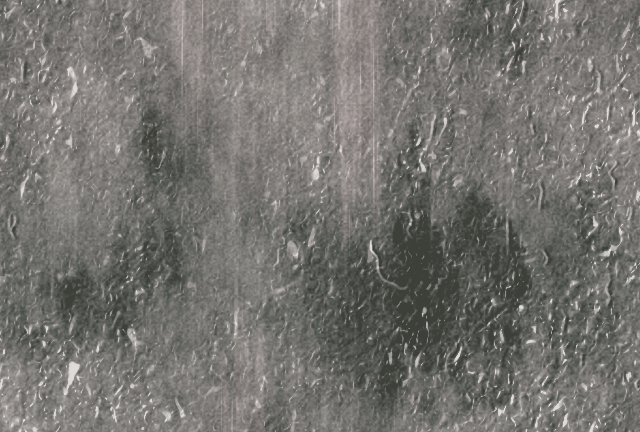
A Shadertoy shader for this texture:

```glsl
// Weathered grey metal: mottled tone with ragged dark stains, brushed vertical
// bands and scratches, and an embossed crust that catches small bright glints.
// One tone value is summed from these layers and mapped through a colour ramp.

const vec3 RAMP[6] = vec3[6](
  vec3(0.24, 0.25, 0.22), vec3(0.37, 0.38, 0.36), vec3(0.46, 0.45, 0.44),
  vec3(0.54, 0.53, 0.51), vec3(0.63, 0.61, 0.60), vec3(0.87, 0.86, 0.85));
const vec3 WARM_TINT = vec3(0.009, -0.003, 0.0);
const float BASE_TONE = 0.475;
const float MOTTLE = 0.25;
const float STAIN_DEPTH = 0.125;
const float BAND_LIFT = 0.055;
const float CRUST_RELIEF = 0.18;
const float GLINT = 0.36;
const float GRAIN = 0.10;
const float SCRATCH = 0.20;
const vec2 COARSE_CRUST = vec2(80, 56);  // cells per canvas height
const vec2 FINE_CRUST = vec2(150, 115);
const float CRUST_SLANT = 0.12;
const int DRIP_COUNT = 18;

float hash(vec2 p) {
  vec3 q = fract(p.xyx * 0.1031);
  q += dot(q, q.yzx + 33.33);
  return fract((q.x + q.y) * q.z);
}

float noise(vec2 p) {
  vec2 i = floor(p), f = fract(p);
  f = f * f * (3.0 - 2.0 * f);
  return mix(mix(hash(i), hash(i + vec2(1, 0)), f.x),
    mix(hash(i + vec2(0, 1)), hash(i + vec2(1, 1)), f.x), f.y);
}

float fbm(vec2 p) {
  float sum = 0.0, amp = 0.5;
  for (int i = 0; i < 5; i++) {
    sum += amp * noise(p);
    p = mat2(1.6, 1.2, -1.2, 1.6) * p + 17.3;
    amp *= 0.5;
  }
  return sum;
}

float fall(float a, float b, float x) { return 1.0 - smoothstep(a, b, x); }

float line(float d, float halfWidth) { return fall(0.001, halfWidth, abs(d)); }

// Soft rounded box with a ragged outline; 1 inside, 0 outside.
float stain(vec2 p, vec2 centre, vec2 halfSize, float softness) {
  vec2 q = (p - centre) / halfSize;
  q *= q;
  float d = pow(dot(q, q), 0.25);
  d += 1.9 * (fbm(p * vec2(15, 9) + centre * 7.0) - 0.48);
  return fall(1.0 - softness, 1.0 + softness, d);
}

// Brushed vertical band with strands that end at uneven heights.
float band(vec2 p, vec2 xs, vec2 ys) {
  float across = smoothstep(xs.x - 0.01, xs.x + 0.01, p.x)
    * fall(xs.y - 0.012, xs.y + 0.012, p.x);
  float y = p.y + 0.3 * (noise(vec2(p.x * 60.0, 3)) - 0.5);
  return across * smoothstep(ys.x - 0.1, ys.x + 0.1, y)
    * fall(ys.y - 0.06, ys.y + 0.06, y);
}

// Slope of a warped noise height field, lit from the upper left.
float emboss(vec2 p, vec2 cells) {
  vec2 q = vec2(p.x - CRUST_SLANT * p.y, p.y) * cells;
  q += 2.2 * vec2(noise(q * 0.45), noise(q * 0.45 + 31.0));
  vec2 toLight = vec2(-0.42, 0.2);
  return noise(q - toLight) - noise(q + toLight);
}

// Crescent ridge, brightest towards facing, with a thin shadow inside.
float crescent(vec2 p, vec2 centre, float radius, vec2 facing) {
  vec2 q = p - centre;
  float r = length(q) + 0.03 * (noise(p * 30.0) - 0.5);
  float side = smoothstep(0.1, 0.8, dot(normalize(q), normalize(facing)));
  float lit = line(r - radius, 0.006) * (0.4 + noise(p * 60.0));
  return side * (lit - 0.4 * line(r - radius + 0.009, 0.008));
}

// Short wavy raised drips, mostly over the right part.
float drips(vec2 p, float width) {
  float sum = 0.0;
  for (int i = 0; i < DRIP_COUNT; i++) {
    float k = float(i), along = hash(vec2(k, 1.7));
    float x = i % 6 == 0 ? 0.1 * along : width * (1.0 - 0.36 * along);
    vec2 q = p - vec2(x, hash(vec2(k, 5.1)));
    q.x += 0.016 * (noise(vec2(p.y * 45.0, k * 9.0)) - 0.5);
    float span = mix(0.015, 0.05, hash(vec2(k, 8.3)));
    sum += fall(0.3 * span, span, abs(q.y))
      * (line(q.x, 0.005) - 0.6 * line(q.x - 0.007, 0.006));
  }
  return sum;
}

void mainImage(out vec4 fragColor, in vec2 fragCoord) {
  vec2 p = fragCoord / iResolution.y;

  // Brushed bands and dark stains
  float bands = band(p, vec2(0.77, 0.88), vec2(0.52, 1.5))
    + 0.8 * band(p, vec2(0.39, 0.48), vec2(0.74, 1.5))
    + 0.8 * band(p, vec2(0.51, 0.61), vec2(-0.4, 0.19))
    + 0.4 * band(p, vec2(0.53, 0.66), vec2(0.56, 0.9));
  float stains = 0.7 * stain(p, vec2(0.42, 0.53), vec2(0.07, 0.21), 0.35)
    + 0.6 * stain(p, vec2(0.37, 0.47), vec2(0.04, 0.2), 0.4)
    + 1.1 * stain(p, vec2(1.07, 0.28), vec2(0.12, 0.22), 0.2)
    + 0.6 * stain(p, vec2(0.82, 0.22), vec2(0.13, 0.18), 0.5)
    + 0.6 * stain(p, vec2(0.95, 0.55), vec2(0.05, 0.11), 0.5)
    + 0.6 * stain(p, vec2(1.17, 0.95), vec2(0.09, 0.1), 0.5)
    + 0.6 * stain(p, vec2(0.22, 0.29), vec2(0.07, 0.1), 0.5)
    + 0.6 * stain(p, vec2(1.38, 0.52), vec2(0.05, 0.12), 0.5);
  float belt = smoothstep(0.1, 0.28, p.y) * fall(0.38, 0.62, p.y);

  // Crust, rougher at the right, the left edge and low down
  float rough = 0.3 + 1.8 * (fbm(p * vec2(7, 4.5) + 3.0) - 0.48)
    + 0.4 * smoothstep(0.95, 1.2, p.x) + 0.2 * fall(0.03, 0.28, p.x)
    + 0.15 * fall(0.2, 0.5, p.y) + 0.2 * min(stains, 1.0) - 0.35 * bands;
  rough = clamp(rough, 0.12, 1.0);
  float coarse = emboss(p, COARSE_CRUST), fine = emboss(p + 4.7, FINE_CRUST);
  float cluster = smoothstep(0.25, 0.75, noise(p * vec2(30, 18)));
  float glints = rough * (cluster * smoothstep(0.3, 0.58, coarse)
    + (0.35 + 0.65 * cluster) * smoothstep(0.34, 0.6, fine));

  // Fine vertical brushing and sparse scratches
  float brushing = noise(p * vec2(150, 3)) + noise(p * vec2(48, 2)) - 1.0;
  float scratches = smoothstep(0.7, 0.95, noise(p * vec2(230, 4) + 11.0))
    * smoothstep(0.35, 0.6, noise(p * vec2(40, 7)));

  float tone = BASE_TONE + MOTTLE * (fbm(p * vec2(5.5, 3) + 8.0) - 0.48)
    + 0.16 * (fbm(p * vec2(22, 15)) - 0.48) + 0.03 * (p.y - 0.4)
    - 0.045 * belt - STAIN_DEPTH * min(stains, 1.2)
    + BAND_LIFT * bands + brushing * (0.04 + 0.06 * bands)
    + SCRATCH * scratches * (0.2 + 0.7 * bands) * (1.0 - 0.7 * rough)
    + CRUST_RELIEF * coarse * rough * (0.4 + 0.6 * cluster)
    + CRUST_RELIEF * fine * (0.25 + 0.5 * rough)
    + GLINT * glints + GRAIN * (noise(p * 230.0) - 0.5)
    + 0.2 * drips(p, iResolution.x / iResolution.y)
    + 0.26 * crescent(p, vec2(0.93, 0.41), 0.07, vec2(-0.8, -0.6))
    + 0.1 * crescent(p, vec2(0.62, 0.39), 0.075, vec2(0.8, -0.4));

  // Tone to colour
  vec3 colour = RAMP[0];
  for (int i = 1; i < 6; i++) {
    float low = RAMP[i - 1].g, high = RAMP[i].g;
    colour = mix(colour, RAMP[i], clamp((tone - low) / (high - low), 0.0, 1.0));
  }
  colour += WARM_TINT * (bands + 0.4 * smoothstep(0.4, 0.9, p.y) - 0.3 * belt);
  fragColor = vec4(colour, 1.0);
}
```
